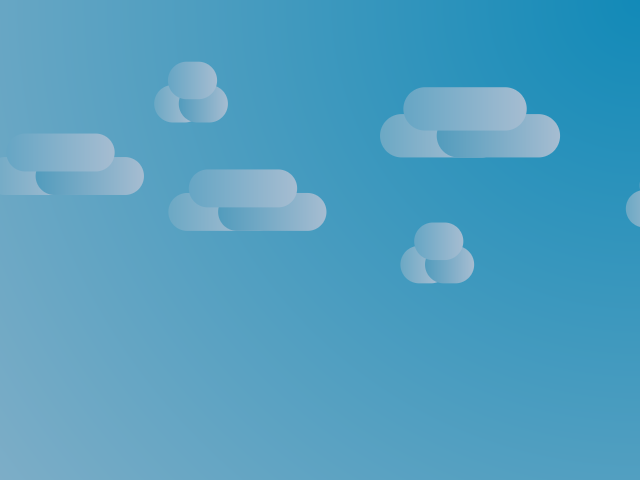
A Shadertoy shader for this background:

```glsl
// Flat daytime sky: a radial gradient spreads from the top right corner,
// with stylised clouds on it. Each cloud is three overlapping pills
// (left, right, top), shaded from sky blue to pale grey along their width.

const vec3 SKY_DEEP  = vec3(0.07, 0.54, 0.72);
const vec3 SKY_PALE  = vec3(0.49, 0.68, 0.78);
const vec3 CLOUD_LIT = vec3(0.65, 0.74, 0.82);
const vec3 LEFT_DIM  = vec3(0.42, 0.66, 0.77);
const vec3 RIGHT_DIM = vec3(0.32, 0.61, 0.74);
const vec3 TOP_DIM   = vec3(0.40, 0.65, 0.77);

const float LEFT_SHADE_SPAN = 0.75;              // share of the width shaded
const vec2 RIGHT_SHIFT = vec2(0.425, 0.0985);    // x shift per width, height
const vec2 TOP_SHIFT   = vec2(0.112, 0.22);
const float TOP_RISE   = 0.62;                   // y shift per pill height

// Pill sizes, in units of the canvas height
const vec2 LARGE  = vec2(0.257, 0.0903);
const vec2 MEDIUM = vec2(0.2257, 0.079);
const vec2 SMALL  = vec2(0.1024, 0.0782);

// Lower left corner and pill size of each cloud
const int CLOUD_COUNT = 6;
const vec4 CLOUDS[CLOUD_COUNT] = vec4[](
    vec4(0.7917, 0.6720, LARGE),
    vec4(0.3507, 0.5190, MEDIUM),
    vec4(-0.0295, 0.5938, MEDIUM),
    vec4(0.3212, 0.7448, SMALL),
    vec4(0.8342, 0.4097, SMALL),
    vec4(1.3038, 0.5260, SMALL)
);

// Signed distance to a horizontal pill with its lower left corner at zero
float pillDistance(vec2 p, vec2 size) {
    float radius = 0.5 * size.y;
    p -= 0.5 * size;
    p.x = max(abs(p.x) - 0.5 * size.x + radius, 0.0);
    return length(p) - radius;
}

// Lay one shaded pill over the colour below it
vec3 drawPill(vec3 below, vec2 p, vec2 size, vec3 dim, float span) {
    float pixel = 1.0 / iResolution.y;
    float shade = clamp(p.x / (size.x * span), 0.0, 1.0);
    float cover = clamp(0.5 - pillDistance(p, size) / pixel, 0.0, 1.0);
    return mix(below, mix(dim, CLOUD_LIT, shade), cover);
}

// Stack the left, right and top pills of a cloud
vec3 drawCloud(vec3 color, vec2 p, vec2 size) {
    vec2 rightCorner = vec2(dot(RIGHT_SHIFT, size), 0.0);
    vec2 topCorner = vec2(dot(TOP_SHIFT, size), TOP_RISE * size.y);
    color = drawPill(color, p, size, LEFT_DIM, LEFT_SHADE_SPAN);
    color = drawPill(color, p - rightCorner, size, RIGHT_DIM, 1.0);
    return drawPill(color, p - topCorner, size, TOP_DIM, 1.0);
}

void mainImage(out vec4 fragColor, in vec2 fragCoord) {
    vec2 p = fragCoord / iResolution.y;
    vec2 sunCorner = iResolution.xy / iResolution.y;

    // Sky
    float reach = distance(p, sunCorner) / length(sunCorner);
    vec3 color = mix(SKY_DEEP, SKY_PALE, reach);

    // Clouds
    for (int i = 0; i < CLOUD_COUNT; i++) {
        color = drawCloud(color, p - CLOUDS[i].xy, CLOUDS[i].zw);
    }
    fragColor = vec4(color, 1.0);
}
```
